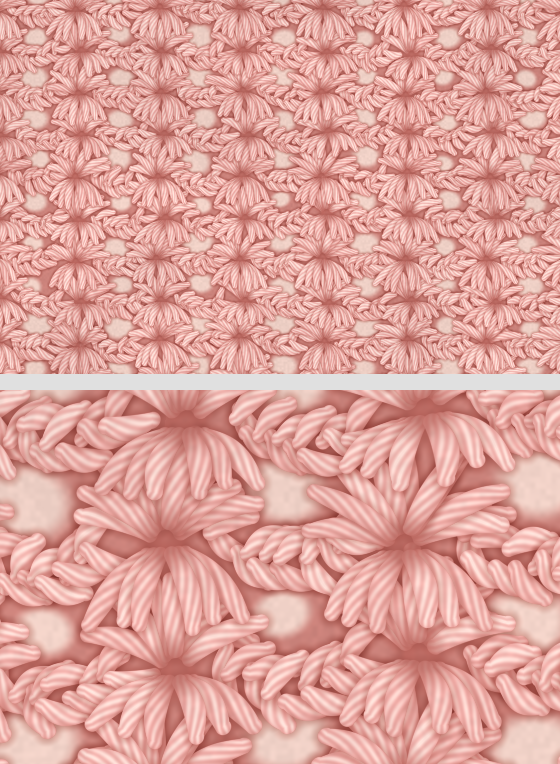
Top: the whole. Bottom: its middle third, enlarged.
Write a Shadertoy shader that draws this texture.

```glsl
// Pink crochet shell stitch: columns of yarn fans joined by sagging chains,
// with pale openings between them. Every stitch is a tapered, twisted strand
// painted over the earlier ones, row by row from the bottom up.

#define ROW_PITCH 0.1107            // row spacing, in canvas heights
#define COLUMN_PITCH 1.99           // column spacing, in rows
#define ORIGIN vec2(0.205, 0.092)   // centre of the first fan
#define STRAND_RADIUS 0.094
#define PLY_TWIST 5.2               // ply turns per row along a strand
#define WOBBLE 0.11                 // irregularity of the stitches
#define CHAIN_LEAVES 14
#define CHAIN_SAG 0.34
#define OPENING_SIZE vec2(0.31, 0.25)
#define NARROW_SHIFT 0.12           // sideways offset of every second row

const float TAU = 6.2831853;
const vec3 YARN_DEEP = vec3(0.69, 0.37, 0.34);
const vec3 YARN_DARK = vec3(0.81, 0.52, 0.49);
const vec3 YARN_MID = vec3(0.92, 0.67, 0.65);
const vec3 YARN_LIGHT = vec3(0.99, 0.87, 0.84);
const vec3 BACKING = vec3(0.93, 0.81, 0.77);
const vec3 HOLLOW = vec3(0.72, 0.40, 0.37);
const vec3 SHADOW = vec3(0.87, 0.74, 0.72);

float pixelSize;   // one pixel, in rows

float hash(vec2 p) {
    vec3 q = fract(vec3(p.xyx) * 0.1031);
    q += dot(q, q.yzx + 33.33);
    return fract((q.x + q.y) * q.z);
}

vec2 jitter(vec2 p) {
    return vec2(hash(p + 17.3), hash(p + 61.7)) - 0.5;
}

float noise(vec2 p) {
    vec2 i = floor(p), f = fract(p);
    f = f * f * (3.0 - 2.0 * f);
    return mix(mix(hash(i), hash(i + vec2(1, 0)), f.x),
               mix(hash(i + vec2(0, 1)), hash(i + 1.0), f.x), f.y);
}

vec3 yarnColor(float shade) {
    vec3 c = mix(YARN_DEEP, YARN_DARK, clamp(shade * 3.0, 0.0, 1.0));
    c = mix(c, YARN_MID, clamp(shade * 3.0 - 1.0, 0.0, 1.0));
    return mix(c, YARN_LIGHT, clamp(shade * 3.0 - 2.0, 0.0, 1.0));
}

// Paints a twisted strand from a to b, bowed sideways by bend.
void strand(inout vec3 col, vec2 p, vec2 a, vec2 b, float bend, float seed) {
    float len = length(b - a);
    vec2 dir = (b - a) / len, side = vec2(-dir.y, dir.x);
    float along = dot(p - a, dir);
    float t = clamp(along / len, 0.0, 1.0);
    float across = dot(p - a, side) - bend * 4.0 * t * (1.0 - t);
    float d = length(vec2(along - t * len, across));
    if (d > STRAND_RADIUS * 2.0) return;

    float radius = STRAND_RADIUS * (0.6 + 0.4 * sin(2.7 * t + 0.2));
    float u = across / radius;
    float dome = sqrt(max(0.0, 1.0 - d * d / (radius * radius)));
    float ply = sin(TAU * (along * PLY_TWIST + u * 1.2 + seed));
    float lit = u * dot(side, vec2(-0.5, 0.86));
    float shade = 0.46 + 0.37 * dome + 0.10 * lit
                + 0.15 * ply * (0.4 + 0.6 * dome) + 0.14 * (seed - 0.5);

    col *= mix(SHADOW, vec3(1), smoothstep(-0.02, 0.075, d - radius));
    col = mix(col, yarnColor(shade), smoothstep(pixelSize, -pixelSize, (d - radius) * 1.4));
}

// Two rows of slanted leaves, hung as a garland to the next column.
void chain(inout vec3 col, vec2 p, vec2 id) {
    float tilt = 0.3 * (hash(id + 5.1) - 0.5);
    for (int i = 0; i < CHAIN_LEAVES; i++) {
        vec2 key = id * 31.0 + float(i) * 1.7;
        float upper = i % 2 == 0 ? 1.0 : -1.0;
        float s = 2.0 * (float(i) + 0.5) / float(CHAIN_LEAVES) - 1.0;
        float sag = CHAIN_SAG * s * s + tilt * s * 0.5 - 0.21;
        vec2 mid = vec2(COLUMN_PITCH * 0.5 + s * 0.64, sag + 0.11 * upper);
        mid += jitter(key) * WOBBLE;
        float angle = upper * 0.6 + 0.5 * s + 1.0 * (hash(key + 3.0) - 0.5);
        vec2 reach = 0.18 * vec2(cos(angle), sin(angle));
        strand(col, p, mid - reach, mid + reach, 0.04 * upper, hash(key));
    }
}

// Petals rising from a shared base, and legs dropping to the row below.
void fan(inout vec3 col, vec2 p, vec2 id, bool wide) {
    int count = wide ? 9 : 7;
    float spread = wide ? 1.35 : 1.1;
    for (int i = 0; i < 6; i++) {
        vec2 key = id * 41.0 + float(i) * 3.1;
        float s = i % 2 == 0 ? -1.0 : 1.0;
        float outer = 0.62 - 0.22 * float(i / 2);
        float drop = wide ? 0.74 : 0.62;
        vec2 foot = vec2(s * outer, 0.2 * outer - drop) + jitter(key) * WOBBLE;
        strand(col, p, vec2(s * outer * 0.25, -0.13), foot, 0.05 * s, hash(key));
    }
    for (int i = 0; i < count; i++) {
        int k = (i * 4) % count;   // interleaved so that neighbours overlap
        vec2 key = id * 23.0 + float(k) * 2.3;
        float s = 2.0 * float(k) / float(count - 1) - 1.0;
        float angle = s * spread + 0.22 * (hash(key + 9.0) - 0.5);
        vec2 dir = vec2(sin(angle), cos(angle));
        vec2 tip = dir * (0.76 + 0.16 * (hash(key + 4.0) - 0.5)) + jitter(key) * WOBBLE;
        strand(col, p, dir * 0.13, tip, 0.06 * s, hash(key));
    }
}

void mainImage(out vec4 fragColor, in vec2 fragCoord) {
    pixelSize = 1.0 / (iResolution.y * ROW_PITCH);
    vec2 q = (fragCoord / iResolution.y - ORIGIN) / ROW_PITCH;
    q += WOBBLE * (vec2(noise(q * 0.9), noise(q * 0.9 + 40.0)) - 0.5) * 1.3;
    vec2 base = vec2(floor(q.x / COLUMN_PITCH), floor(q.y + 0.5));

    // Shaded yarn behind the stitches, opened up by soft pale gaps.
    vec3 col = YARN_DARK * 0.97;
    for (int j = -1; j <= 1; j++) {
        vec2 id = base + vec2(0, j);
        vec2 gap = q - vec2((id.x + 0.5) * COLUMN_PITCH, id.y + 0.32) - jitter(id) * 0.16;
        float r = length(gap / (OPENING_SIZE * (0.75 + 0.45 * hash(id + 2.0))));
        col = mix(col, BACKING, smoothstep(1.25, 0.65, r));
    }

    // Stitches, then the hollow at the base of each fan.
    for (int j = -1; j <= 1; j++) {
        for (int i = 0; i <= 1; i++) {
            vec2 id = base + vec2(i, j);
            bool wide = mod(id.y, 2.0) < 0.5;
            vec2 p = q - vec2(id.x * COLUMN_PITCH, id.y) - jitter(id + 8.0) * WOBBLE;
            p.x -= wide ? 0.0 : NARROW_SHIFT;
            if (i == 0) chain(col, p, id);
            fan(col, p, id, wide);
            float hollow = length(p * vec2(1.0, 0.8) + vec2(0, 0.02));
            col = mix(col, HOLLOW, 0.8 * smoothstep(0.3, 0.06, hollow));
        }
    }
    col *= 1.0 + 0.05 * (noise(q * 22.0) - 0.5) + 0.05 * (noise(q * 0.6) - 0.5);
    fragColor = vec4(clamp(col, 0.0, 1.0), 1.0);
}
```
